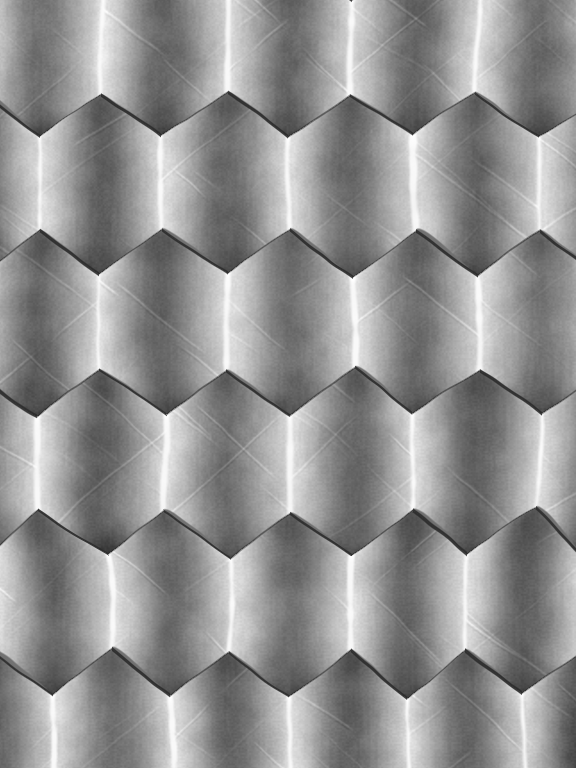
Reproduce this pattern procedurally as a WebGL 2 fragment shader.

```glsl
#version 300 es
precision highp float;

uniform vec2 u_resolution;
out vec4 fragColor;

float hash(vec2 p) {
    return fract(sin(dot(p, vec2(127.1, 311.7))) * 43758.5453);
}

float noise(vec2 p) {
    vec2 i = floor(p), f = fract(p);
    f = f * f * (3.0 - 2.0 * f);
    return mix(mix(hash(i), hash(i + vec2(1, 0)), f.x),
               mix(hash(i + vec2(0, 1)), hash(i + vec2(1, 1)), f.x), f.y);
}

float fbm(vec2 p) {
    float sum = 0.0, gain = 0.5;
    for (int i = 0; i < 4; i++) {
        sum += gain * noise(p);
        p = p * 2.03 + 7.1;
        gain *= 0.5;
    }
    return sum;
}

// Faint straight folds crossing one cell, each lit on one side
float creases(vec2 local, vec2 cell, float pixel) {
    float shade = 0.0;
    for (int i = 0; i < 5; i++) {
        vec2 seed = cell * 1.7 + float(i) * 5.3;
        float slant = (i % 2 == 0 ? 0.72 : -0.72) * mix(0.8, 1.15, hash(seed));
        float offset = (hash(seed + 2.1) - 0.5) * 0.9;
        float dist = (local.y - offset - slant * local.x) * 0.145;
        float strength = hash(seed + 4.7) * smoothstep(0.35, 0.65, noise(local * 3.0 + seed));
        float width = 0.0011 + pixel * 0.5;
        shade += strength * 0.10 * exp(-pow(dist / width, 2.0));
        shade -= strength * 0.06 * exp(-pow((dist - 0.0025) / width, 2.0));
        shade += strength * 0.03 * sign(dist) * exp(-abs(dist) / 0.012)
               * smoothstep(0.0, width, abs(dist));
    }
    return shade;
}

void main() {
    float pixel = 1.0 / u_resolution.y;
    vec2 p = gl_FragCoord.xy * pixel;
    p.y = 1.0 - p.y;

    // Uneven lattice, narrower in the lower rows
    vec2 bent = p;
    bent.x = 0.378 + (p.x - 0.378) / (1.0 - 0.06 * smoothstep(0.64, 0.76, p.y));
    bent += (vec2(noise(p * 9.0), noise(p * 9.0 + 31.0)) - 0.5) * 0.011;
    bent += (vec2(noise(p * 45.0 + 3.0), noise(p * 45.0 + 17.0)) - 0.5) * 0.0018;
    vec2 q = (bent - vec2(0.0495, 0.1484)) / vec2(0.1634, 0.1818);

    // Nearest zigzag boundary and the row it separates
    float boundary = floor(q.y + 0.5);
    float even = 1.0 - mod(boundary, 2.0);
    float zigzag = abs(fract(q.x) - 0.5) * 4.0 - 1.0;
    float edge = (q.y - boundary - (even * 2.0 - 1.0) * 0.16 * zigzag) * 0.147;
    float row = boundary + step(0.0, edge);
    float x = q.x + 0.5 * (1.0 - mod(row, 2.0));
    float v = q.y - row + 0.5;
    float side = fract(x + 0.5) - 0.5;
    float d = abs(side);
    vec2 cell = vec2(floor(x), row);
    vec2 ridge = vec2(floor(x + 0.5), row + 40.0);
    vec2 local = vec2(fract(x) - 0.5, v);

    // Soft valley between two lit ridges
    float valley = smoothstep(0.0, 0.5, d + (noise(q * 2.5) - 0.5) * 0.07);
    float tone = mix(0.80, 0.40, valley);
    tone += (hash(cell) - 0.5) * 0.07 * valley;
    tone -= 0.07 * smoothstep(0.3, 0.66, abs(v)) * valley;
    tone += 0.025 * sign(side) * smoothstep(0.0, 0.06, d) * (1.0 - valley);
    tone += 0.10 * smoothstep(0.25, 0.0, p.x) * smoothstep(0.25, 0.0, p.y);
    tone -= 0.12 * smoothstep(0.62, 0.75, p.x) * smoothstep(0.85, 1.0, p.y);

    // Paper wear
    tone += creases(local, cell, pixel);
    tone += (fbm(p * 28.0) - 0.47) * 0.12;
    tone += (noise(p * 430.0) - 0.5) * 0.045;
    tone += (noise(p * vec2(300.0, 35.0)) - 0.5) * 0.025;

    // White ridge with ragged width
    float ragged = noise(vec2(p.y * 70.0, ridge.x * 3.7));
    float halfWidth = mix(0.012, 0.028, hash(ridge)) * mix(0.65, 1.2, ragged);
    float blur = 0.012 + pixel * 3.0;
    float core = 1.0 - smoothstep(halfWidth - blur, halfWidth + blur, d);
    tone += 0.09 * exp(-d / 0.05);
    tone = mix(tone, 0.98, core * mix(0.75, 1.0, ragged));

    // Lit rim under each boundary, shade above it
    tone += 0.06 * step(0.0, edge) * exp(-edge / 0.004);
    tone -= 0.07 * step(edge, 0.0) * exp(edge / 0.007) * valley;

    // Shadowed flap on the slopes falling to the right
    vec2 segment = vec2(floor(q.x * 2.0), boundary);
    float along = fract(q.x * 2.0);
    float falling = abs(step(0.5, fract(q.x)) - (1.0 - even));
    float taper = pow(along, 0.4) * (1.0 - along) * 1.9;
    float flap = falling * taper * mix(0.002, 0.009, hash(segment));
    float inFlap = smoothstep(-flap - pixel, -flap + pixel, edge)
                 * (1.0 - smoothstep(-pixel, pixel, edge));
    tone = mix(tone, 0.36 + 0.12 * along, inFlap * step(0.0005, flap) * 0.85);

    // Thin dark cut along the zigzag
    float cut = mix(0.0007, 0.0016, falling) * mix(0.6, 1.2, hash(segment + 9.0));
    float ink = 1.0 - smoothstep(cut - pixel * 0.5, cut + pixel, abs(edge));
    tone = mix(tone, 0.17, ink * mix(0.6, 0.92, falling));

    fragColor = vec4(vec3(clamp(tone, 0.0, 1.0)), 1.0);
}
```
